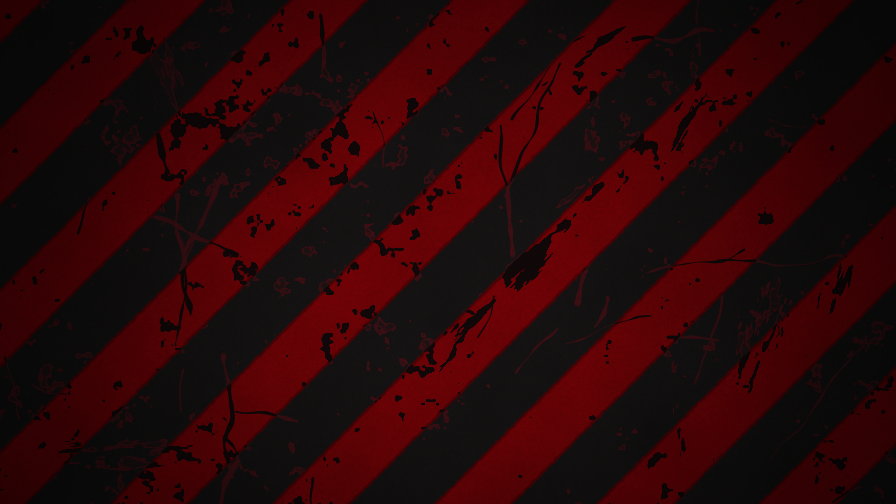
Reproduce this pattern procedurally as a WebGL 1 fragment shader.

```glsl
precision highp float;
uniform vec2 u_resolution;

// All lengths are fractions of the canvas height
const float STRIPE_PERIOD = 0.3218;
const float STRIPE_START = 0.252;
const float STRIPE_FILL = 0.487;
const vec3 RED = vec3(0.415, 0.008, 0.022);
const vec3 BLACK = vec3(0.078, 0.071, 0.070);
const vec3 CHIP_RED = vec3(0.27, 0.055, 0.075);
const vec3 CHIP_BLACK = vec3(0.045, 0.030, 0.032);
const float CHIP_SCALE = 34.0;
const float CHIP_THRESHOLD = 0.74;
const float WEAR_SLOPE = 10.0;
const float VIGNETTE = 0.62;
const int SCRATCHES = 34;

float hash(vec2 p) {
  vec3 q = fract(vec3(p.xyx) * 0.1031);
  q += dot(q, q.yzx + 33.33);
  return fract((q.x + q.y) * q.z);
}

float noise(vec2 p) {
  vec2 i = floor(p), f = fract(p);
  f = f * f * (3.0 - 2.0 * f);
  return mix(mix(hash(i), hash(i + vec2(1.0, 0.0)), f.x),
             mix(hash(i + vec2(0.0, 1.0)), hash(i + 1.0), f.x), f.y);
}

float fbm(vec2 p) {
  return 0.5 * noise(p) + 0.3 * noise(p * 2.1 + 17.0) + 0.2 * noise(p * 4.3 + 41.0);
}

// Coordinates along (x) and across (y) a direction given in degrees
vec2 alongDirection(vec2 p, float degrees) {
  float a = radians(degrees);
  return vec2(dot(p, vec2(cos(a), sin(a))), dot(p, vec2(-sin(a), cos(a))));
}

// Scraped patch: grain stretched along its direction, fading outwards
float scrape(vec2 p, vec2 center, float degrees, vec2 size) {
  vec2 q = alongDirection(p - center, degrees);
  vec2 e = q / size;
  float grain = fbm(q * vec2(18.0, 65.0) + center * 50.0);
  return grain - 0.48 - 0.24 * dot(e, e);
}

// Wobbly broken scratch, positive inside
float scratch(vec2 p, float id, float aspect) {
  vec2 center = vec2(hash(vec2(id, 3.0)) * aspect, hash(vec2(id, 11.0)));
  float degrees = mix(50.0, 115.0, hash(vec2(id, 23.0)));
  if (hash(vec2(id, 31.0)) > 0.72) degrees -= 80.0;
  float reach = mix(0.03, 0.15, pow(hash(vec2(id, 47.0)), 2.0));
  float width = mix(0.0015, 0.0055, pow(hash(vec2(id, 59.0)), 2.0));
  vec2 q = alongDirection(p - center, degrees);
  q.y += 0.022 * (noise(vec2(q.x * 18.0, id)) - 0.5);
  width *= 0.35 + 1.2 * noise(vec2(q.x * 50.0, id + 7.0));
  float d = length(vec2(max(abs(q.x) - reach, 0.0), q.y));
  return (width - d) * WEAR_SLOPE;
}

// Combined wear field, positive where paint is damaged
float wearField(vec2 p, float aspect) {
  float cluster = noise(p * 4.0 + 9.0) - 0.5;
  float wear = fbm(p * CHIP_SCALE) + 0.26 * cluster - CHIP_THRESHOLD;
  wear = max(wear, scrape(p, vec2(1.05, 0.48), 47.0, vec2(0.25, 0.046)));
  wear = max(wear, scrape(p, vec2(1.51, 0.33), 75.0, vec2(0.13, 0.05)));
  wear = max(wear, scrape(p, vec2(1.16, 0.89), 30.0, vec2(0.10, 0.035)));
  wear = max(wear, scrape(p, vec2(1.36, 0.77), 62.0, vec2(0.09, 0.022)));
  wear = max(wear, scrape(p, vec2(1.66, 0.45), 74.0, vec2(0.10, 0.028)));
  wear = max(wear, scrape(p, vec2(0.23, 0.10), 4.0, vec2(0.13, 0.04)));
  wear = max(wear, scrape(p, vec2(0.33, 0.85), 112.0, vec2(0.11, 0.035)));
  wear = max(wear, scrape(p, vec2(1.35, 0.19), 95.0, vec2(0.11, 0.018)));
  for (int i = 0; i < SCRATCHES; i++) {
    wear = max(wear, scratch(p, float(i) + 1.0, aspect));
  }
  return wear;
}

void main() {
  vec2 p = gl_FragCoord.xy / u_resolution.y;
  float aspect = u_resolution.x / u_resolution.y;
  float pixel = 1.0 / u_resolution.y;

  // Diagonal stripes with slightly ragged edges
  float s = p.x + 1.0 - p.y - STRIPE_START + 0.004 * (noise(p * 110.0) - 0.5);
  float halfWidth = 0.5 * STRIPE_FILL * STRIPE_PERIOD;
  float offset = mod(s - halfWidth + 0.5 * STRIPE_PERIOD, STRIPE_PERIOD) - 0.5 * STRIPE_PERIOD;
  float edge = (halfWidth - abs(offset)) * 0.7071;
  float stripe = smoothstep(-pixel, pixel, edge);

  // Paint with faint blotches and a thin darker border
  float blotch = 0.90 + 0.20 * fbm(p * 7.0);
  float border = 1.0 - 0.28 * (1.0 - smoothstep(0.001, 0.005, abs(edge - 0.002)));
  vec3 redPaint = RED * blotch * border;

  // Black chips on red, dull red rims on black
  float wear = wearField(p, aspect);
  float soft = WEAR_SLOPE * pixel;
  float chipped = smoothstep(-0.5 * soft, 0.7 * soft, wear);
  float rim = chipped * (1.0 - 0.8 * smoothstep(0.05, 0.12, wear));
  vec3 onRed = mix(redPaint, CHIP_BLACK, chipped * 0.95);
  vec3 onBlack = mix(BLACK * blotch, CHIP_RED, rim * 0.8);
  vec3 color = mix(onBlack, onRed, stripe);

  // Vignette and fine grain
  vec2 fromCenter = (p - vec2(0.5 * aspect, 0.46)) * vec2(0.85, 1.0);
  color *= 1.0 - VIGNETTE * smoothstep(0.12, 0.95, length(fromCenter));
  color *= 0.95 + 0.10 * noise(p * 280.0);
  gl_FragColor = vec4(color, 1.0);
}
```
